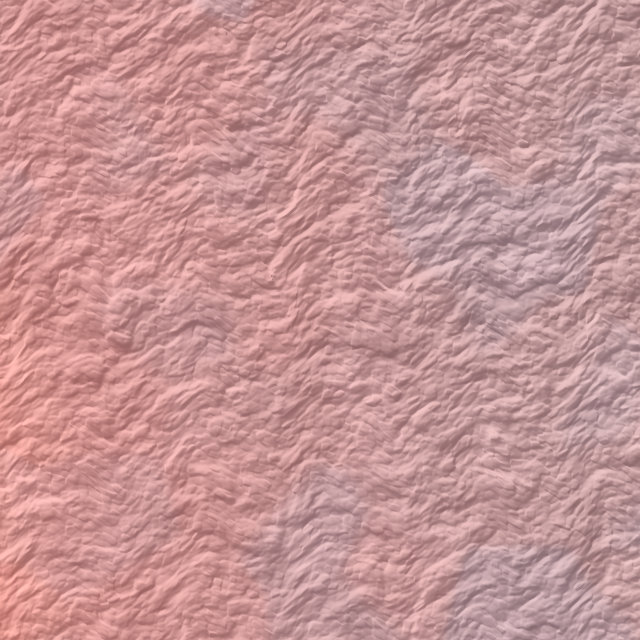
Reproduce this texture procedurally as a WebGL 1 fragment shader.

```glsl
precision highp float;
// Rough pink plaster, lit from the upper left, fading from warm rose to cool mauve.

uniform vec2 u_resolution;

// Colours
const vec3 WARM_ROSE = vec3(0.800, 0.568, 0.562);
const vec3 COOL_MAUVE = vec3(0.745, 0.594, 0.602);
const vec3 SALMON_GLOW = vec3(0.080, 0.015, -0.015);
const vec3 LAVENDER_TINT = vec3(-0.020, 0.012, 0.026);
const vec3 RELIEF_TINT = vec3(1.04, 0.98, 0.95);

// Relief
const int OCTAVES = 3;
const float GRAIN_SCALE = 30.0;     // largest grains across the canvas
const float GRAIN_STRETCH = 0.72;   // below 1 lengthens grains along their axis
const float GRAIN_ANGLE = 0.33;     // tilt of the grain axis, radians
const float OCTAVE_GAIN = 0.58;
const float CELL_SHARPNESS = 8.0;
const float DOME_HEIGHT = 0.45;
const vec2 LIGHT_DIR = vec2(-0.50, 0.866);
const float LIGHT_STEP = 0.004;
const float RELIEF_GAIN = 0.72;
const float RELIEF_LIMIT = 0.19;    // softly caps highlights and shadows

// Mottling
const float MOTTLE_SCALE = 7.0;
const float MOTTLE_GAIN = 0.05;

vec3 hash3(vec2 cell) {
  vec3 h = fract(cell.xyx * vec3(0.1031, 0.1030, 0.0973));
  h += dot(h, h.yxz + 33.33);
  return fract((h.xxy + h.yzz) * h.zyx);
}

// Smooth cellular noise: x is a blended level per cell, y the squared distance.
vec2 cellular(vec2 p) {
  vec2 cell = floor(p);
  vec2 local = p - cell;
  float weightSum = 0.0;
  float levelSum = 0.0;
  for (int j = -1; j <= 1; j++) {
    for (int i = -1; i <= 1; i++) {
      vec2 offset = vec2(float(i), float(j));
      vec3 rnd = hash3(cell + offset + 57.0);
      vec2 d = offset + rnd.xy - local;
      float weight = exp(-CELL_SHARPNESS * dot(d, d));
      weightSum += weight;
      levelSum += weight * rnd.z;
    }
  }
  return vec2(levelSum / weightSum, -log(weightSum) / CELL_SHARPNESS);
}

mat2 rotation(float angle) {
  float c = cos(angle);
  float s = sin(angle);
  return mat2(c, -s, s, c);
}

// Layered sines bend the grains so that they wander.
vec2 warp(vec2 p) {
  p += 0.0110 * sin(p.yx * vec2(23.0, 29.0) + vec2(0.7, 2.1));
  p += 0.0035 * sin(p.yx * vec2(83.0, 71.0) + vec2(4.2, 1.3));
  return p;
}

float plasterHeight(vec2 p) {
  vec2 q = rotation(GRAIN_ANGLE) * warp(p);
  q *= GRAIN_SCALE * vec2(GRAIN_STRETCH, 1.0);
  float height = 0.0;
  float amplitude = 1.0;
  for (int i = 0; i < OCTAVES; i++) {
    vec2 c = cellular(q);
    height += amplitude * (c.x - DOME_HEIGHT * c.y);
    amplitude *= OCTAVE_GAIN;
    q = rotation(0.17) * q * 2.05 + 19.7;
  }
  return height;
}

void main() {
  vec2 uv = gl_FragCoord.xy / u_resolution;
  vec2 p = gl_FragCoord.xy / u_resolution.y;

  // Broad colour drift
  vec2 patches = cellular(p * MOTTLE_SCALE + 3.1);
  float drift = uv.x + 0.10 * (uv.y - 0.5) + 0.22 * (patches.x - 0.5);
  vec3 color = mix(WARM_ROSE, COOL_MAUVE, smoothstep(0.05, 0.95, drift));
  color += SALMON_GLOW * exp(-8.0 * uv.x) * smoothstep(0.85, 0.15, uv.y);

  // Fine mottling and lavender patches
  float mottle = cellular(p * MOTTLE_SCALE * 2.3 + 11.0).x - 0.5;
  color += MOTTLE_GAIN * mottle;
  color += LAVENDER_TINT * smoothstep(0.55, 0.9, patches.x);

  // Directional relief, deepest toward the upper right
  float slope = plasterHeight(p) - plasterHeight(p + LIGHT_DIR * LIGHT_STEP);
  float depth = mix(0.85, 1.12, smoothstep(0.2, 1.8, uv.x + uv.y));
  float relief = slope * RELIEF_GAIN * depth;
  relief /= sqrt(1.0 + relief * relief / (RELIEF_LIMIT * RELIEF_LIMIT));
  color += relief * RELIEF_TINT;

  gl_FragColor = vec4(clamp(color, 0.0, 1.0), 1.0);
}
```
